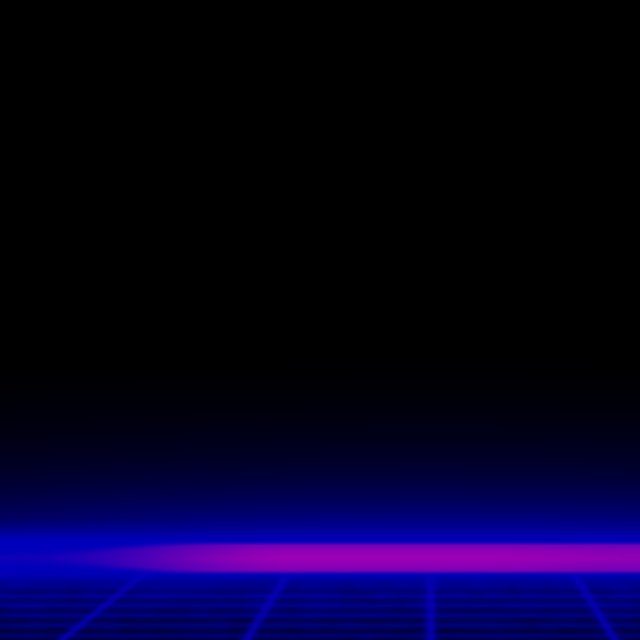
This background is drawn by a Shadertoy shader. Its source:

```glsl
float hash(vec2 p) {
    return fract(sin(dot(p, vec2(127.1, 311.7))) * 43758.5453);
}

float noise(vec2 p) {
    vec2 cell = floor(p), f = fract(p);
    f = f * f * (3.0 - 2.0 * f);
    return mix(mix(hash(cell), hash(cell + vec2(1, 0)), f.x),
               mix(hash(cell + vec2(0, 1)), hash(cell + vec2(1, 1)), f.x), f.y);
}

// Glow that fades upward from the horizon
vec3 skyColor(vec2 uv) {
    float height = max(uv.y - 0.155, 0.0);
    float glow = max(0.76 * exp(-height / 0.092) - 0.032, 0.0);
    float side = (uv.x - 0.68) / 0.68;
    glow *= 1.0 - 0.22 * side * side * smoothstep(0.0, 0.04, height);
    return vec3(0.0, 0.0, glow);
}

// Perspective grid with soft lines
vec3 floorColor(vec2 uv) {
    float spacing = 0.288 - 0.62 * uv.y;
    float column = (uv.x - 0.673) / spacing;
    float columnDist = abs(fract(column + 0.5) - 0.5) * spacing;
    float beam = exp(-pow(columnDist / 0.009, 2.0));

    float row = (uv.y - 0.0065) / (0.0165 - 0.015 * uv.y);
    float rowDist = abs(fract(row + 0.5) - 0.5);
    float stripe = exp(-pow(rowDist / 0.22, 2.0));

    float blue = mix(0.27, 0.46, smoothstep(0.0, 0.09, uv.y));
    blue += 0.07 * (noise(uv * vec2(35.0, 70.0)) - 0.5);
    blue += 0.17 * stripe * (1.0 - smoothstep(0.06, 0.1, uv.y));
    blue = mix(blue, 0.7, beam * 0.85);
    blue = mix(blue, 0.72, smoothstep(0.075, 0.108, uv.y));
    return vec3(0.02 * beam, 0.0, blue);
}

void mainImage(out vec4 fragColor, in vec2 fragCoord) {
    vec2 uv = fragCoord / iResolution.xy;
    vec3 color = mix(floorColor(uv), skyColor(uv), smoothstep(0.1, 0.125, uv.y));

    // Magenta band, tapering toward the left
    float reach = smoothstep(0.04, 0.46, uv.x);
    float halfHeight = mix(0.005, 0.0225, smoothstep(0.0, 0.32, uv.x));
    float softness = mix(0.010, 0.004, smoothstep(0.0, 0.4, uv.x));
    float offset = abs(uv.y - 0.128);
    float band = 1.0 - smoothstep(halfHeight - softness, halfHeight + softness, offset);
    float core = 1.0 - 0.22 * smoothstep(0.0, 0.023, offset);
    float right = 1.0 - 0.08 * smoothstep(0.75, 1.0, uv.x);
    vec3 magenta = vec3(0.61 * core * right, 0.0, 0.71);
    color = mix(color, magenta, band * mix(0.12, 1.0, reach));

    fragColor = vec4(color, 1.0);
}
```
